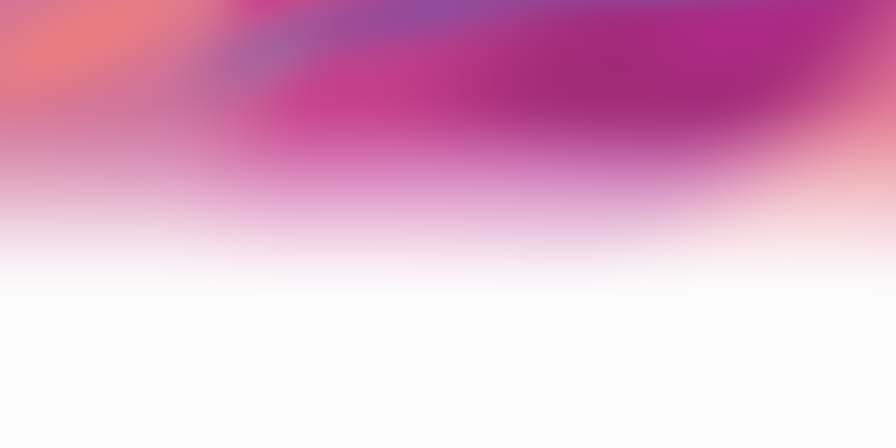
This background is drawn by a WebGL 2 fragment shader. Its source:

```glsl
#version 300 es
precision highp float;

uniform vec2 u_resolution;
out vec4 fragColor;

const vec3 PAPER = vec3(0.995, 0.992, 0.995);
const vec3 PINK = vec3(0.81, 0.45, 0.61);
const vec3 MAGENTA = vec3(0.78, 0.25, 0.54);
const vec3 PLUM = vec3(0.64, 0.16, 0.49);
const vec3 WINE = vec3(0.61, 0.17, 0.44);
const vec3 ORCHID = vec3(0.69, 0.16, 0.54);
const vec3 ROSE = vec3(0.86, 0.43, 0.58);
const vec3 PEACH = vec3(0.92, 0.56, 0.58);
const vec3 CORAL = vec3(0.92, 0.49, 0.50);
const vec3 MAUVE = vec3(0.68, 0.42, 0.62);
const vec3 VIOLET = vec3(0.55, 0.30, 0.61);
const vec3 LILAC = vec3(0.78, 0.30, 0.66);

// Soft elliptical falloff, rotated counterclockwise by angle
float glow(vec2 p, vec2 center, vec2 radii, float angle) {
    float c = cos(angle), s = sin(angle);
    vec2 d = p - center;
    vec2 q = vec2(c * d.x + s * d.y, c * d.y - s * d.x) / radii;
    return exp(-dot(q, q));
}

// Broad colour bands from left to right with slanted borders
vec3 colourBands(vec2 p) {
    float height = p.y - 0.74;
    vec3 colour = mix(PINK, MAGENTA, smoothstep(0.36, 0.74, p.x - 0.15 * height));
    colour = mix(colour, PLUM, smoothstep(0.8, 1.4, p.x));
    return mix(colour, ROSE, smoothstep(1.52, 2.02, p.x - 0.9 * height));
}

// Local glows over the bands
vec3 addGlows(vec3 colour, vec2 p) {
    colour = mix(colour, CORAL, 0.95 * glow(p, vec2(0.20, 0.92), vec2(0.38, 0.12), 0.4));
    colour = mix(colour, WINE, 0.8 * glow(p, vec2(1.43, 0.82), vec2(0.36, 0.12), 0.1));
    colour = mix(colour, ORCHID, 0.8 * glow(p, vec2(1.66, 0.94), vec2(0.24, 0.10), 0.3));
    colour = mix(colour, MAUVE, 0.85 * glow(p, vec2(0.60, 0.88), vec2(0.18, 0.07), 0.5));
    colour = mix(colour, VIOLET, 0.9 * glow(p, vec2(0.99, 0.99), vec2(0.38, 0.08), 0.2));
    colour = mix(colour, VIOLET, 0.8 * glow(p, vec2(1.46, 1.02), vec2(0.32, 0.04), 0.0));
    colour = mix(colour, MAGENTA, 0.8 * glow(p, vec2(0.60, 1.01), vec2(0.09, 0.05), 0.3));
    colour = mix(colour, LILAC, 0.7 * glow(p, vec2(1.05, 0.57), vec2(0.65, 0.12), 0.0));
    return mix(colour, PEACH, 0.9 * glow(p, vec2(1.92, 0.56), vec2(0.48, 0.15), 0.5));
}

// Vertical dissolve into the pale lower part
vec3 fadeToPaper(vec3 colour, float y) {
    return mix(PAPER, colour, smoothstep(0.315, 0.805, y));
}

void main() {
    vec2 uv = gl_FragCoord.xy / u_resolution;
    vec2 p = vec2(2.0 * uv.x, uv.y);
    vec3 colour = addGlows(colourBands(p), p);
    fragColor = vec4(fadeToPaper(colour, p.y), 1.0);
}
```
